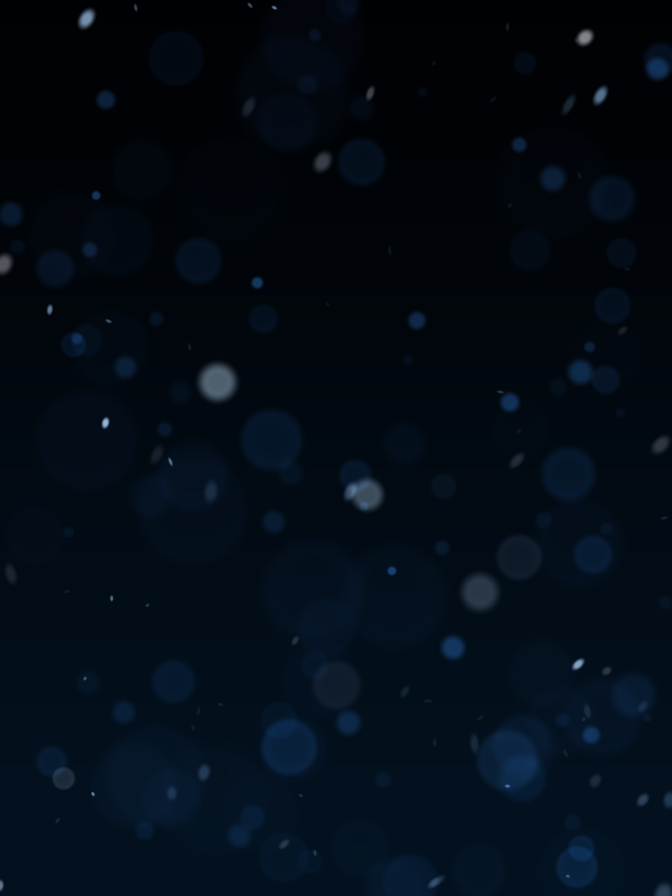
A WebGL 1 fragment shader for this background:

```glsl
precision highp float;
// Out-of-focus snow drifting through a dark blue night, denser and paler near the bottom.

uniform vec2 u_resolution;

float hash(float index, float channel) {
    return fract(sin(dot(vec2(index, channel), vec2(12.9898, 78.233))) * 43758.5453);
}

// Random place on the canvas; a higher bias crowds the flakes toward the bottom.
vec2 scatter(float index, float layer, float bias, float aspect) {
    float x = pow(hash(index, layer), 0.85);
    float y = pow(hash(index, layer + 0.37), bias);
    return vec2(x * aspect, y);
}

// Lens disc with a soft edge and a slightly brighter rim.
float bokeh(vec2 offset, float radius, float softness) {
    float d = length(offset) / radius;
    float body = 1.0 - smoothstep(1.0 - softness, 1.0 + softness, d);
    return body * (0.82 + 0.25 * smoothstep(0.4, 1.0, d) * (1.0 - softness));
}

// Elongated flake tilted by an angle.
float streak(vec2 offset, float angle, vec2 size) {
    float c = cos(angle), s = sin(angle);
    vec2 local = vec2(c * offset.x + s * offset.y, c * offset.y - s * offset.x);
    return 1.0 - smoothstep(0.35, 1.25, length(local / size));
}

void main() {
    vec2 p = gl_FragCoord.xy / u_resolution.y;
    float aspect = u_resolution.x / u_resolution.y;

    // Night gradient
    vec3 color = mix(vec3(0.012, 0.070, 0.125), vec3(0.0, 0.005, 0.014),
                     smoothstep(-0.1, 1.05, p.y));

    // Large faint discs
    for (int i = 0; i < 34; i++) {
        float n = float(i);
        vec2 offset = p - scatter(n, 1.0, 1.5, aspect);
        float radius = mix(0.028, 0.062, hash(n, 2.0));
        float glow = mix(0.08, 0.4, hash(n, 3.0));
        color += vec3(0.024, 0.052, 0.098) * glow * bokeh(offset, radius, 0.18);
    }

    // Medium discs, greyer low in the frame
    for (int i = 0; i < 40; i++) {
        float n = float(i);
        vec2 center = scatter(n, 11.0, 1.4, aspect);
        float radius = mix(0.012, 0.034, pow(hash(n, 12.0), 1.4));
        float low = 1.0 - smoothstep(0.25, 0.6, center.y);
        float grey = low * smoothstep(0.45, 0.9, hash(n, 13.0));
        vec3 tint = mix(vec3(0.025, 0.075, 0.14), vec3(0.14, 0.145, 0.165), grey);
        float glow = mix(0.2, 0.9, hash(n, 14.0));
        float softness = mix(0.1, 0.35, hash(n, 15.0));
        color += tint * glow * bokeh(p - center, radius, softness);
    }

    // Small soft blue dots
    for (int i = 0; i < 46; i++) {
        float n = float(i);
        vec2 offset = p - scatter(n, 21.0, 0.9, aspect);
        float radius = mix(0.004, 0.013, hash(n, 22.0));
        float glow = 0.25 + 1.4 * pow(hash(n, 23.0), 4.0);
        color += vec3(0.06, 0.15, 0.26) * glow * bokeh(offset, radius, 0.5);
    }

    // A few bright pale discs around the middle
    for (int i = 0; i < 3; i++) {
        float n = float(i);
        vec2 center = vec2(aspect * (0.32 + 0.17 * n + 0.06 * hash(n, 31.0)),
                           0.54 - 0.11 * n + 0.04 * hash(n, 32.0));
        float radius = mix(0.014, 0.021, hash(n, 33.0));
        color += vec3(0.37, 0.42, 0.46) * (1.0 - 0.25 * n) * bokeh(p - center, radius, 0.42);
    }

    // Slanted flakes near focus
    for (int i = 0; i < 34; i++) {
        float n = float(i);
        vec2 offset = p - scatter(n, 41.0, 1.35, aspect);
        float angle = 1.2 + 1.3 * (hash(n, 42.0) - 0.5);
        float span = mix(0.006, 0.014, hash(n, 43.0));
        vec2 size = span * vec2(1.0, mix(0.4, 0.8, hash(n, 44.0)));
        float glow = 0.1 + 0.85 * pow(hash(n, 45.0), 3.0);
        vec3 tint = mix(vec3(0.55, 0.75, 0.95), vec3(0.9, 0.87, 0.88), hash(n, 46.0));
        color += tint * glow * streak(offset, angle, size);
    }

    // Tiny sharp specks
    for (int i = 0; i < 36; i++) {
        float n = float(i);
        vec2 offset = p - scatter(n, 51.0, 1.1, aspect);
        float angle = 3.14 * hash(n, 52.0);
        vec2 size = vec2(mix(0.0025, 0.006, hash(n, 53.0)), 0.002);
        float glow = 0.08 + 0.5 * pow(hash(n, 54.0), 4.0);
        color += vec3(0.6, 0.75, 0.9) * glow * streak(offset, angle, size);
    }

    gl_FragColor = vec4(color, 1.0);
}
```
